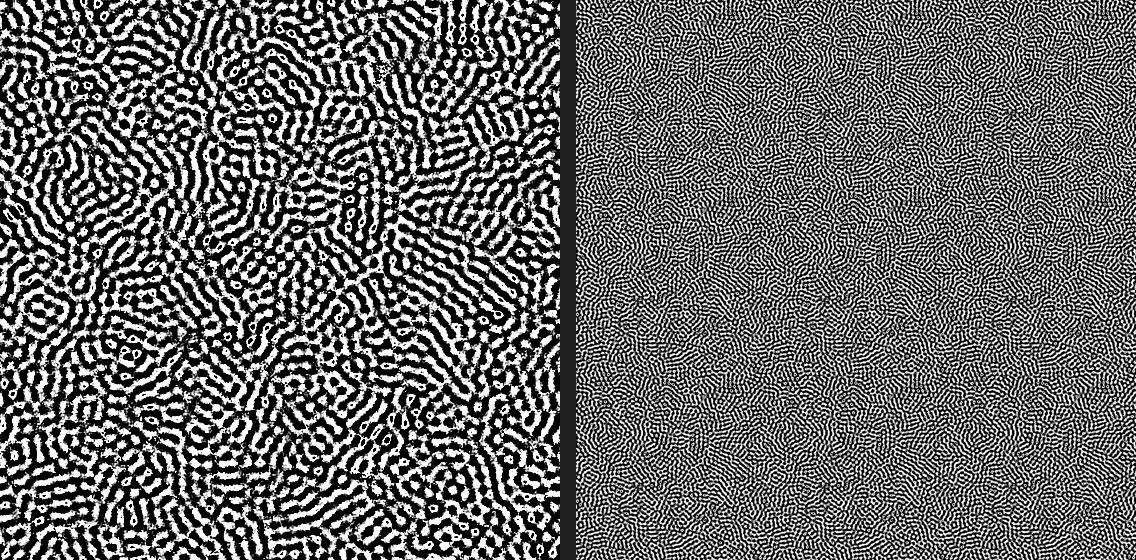
Left: one tile. Right: repeated 3 by 3.
Reproduce this pattern procedurally as a three.js fragment shader.

```glsl
// Black and white labyrinth of short winding stripes and dots with speckled joints, tileable.
varying vec2 vUv;

const float TAU = 6.2831853;
const vec3 INK = vec3(0.008);
const vec3 PAPER = vec3(0.985);
const float KERNEL_CELLS = 20.0;  // wave patches across the canvas
const float STRIPES = 45.0;       // stripe periods across the canvas
const float GRAINS = 240.0;       // fine speckle

vec2 hash2(vec2 p, float seed) {
  vec3 q = fract(vec3(p.xyx + seed * 1.37) * vec3(0.1031, 0.1030, 0.0973));
  q += dot(q, q.yzx + 33.33);
  return fract((q.xx + q.yz) * q.zy);
}

vec2 unitVector(float angle) {
  return vec2(cos(angle), sin(angle));
}

// Slope of one lattice corner, wrapped after the given number of cells
float corner(vec2 cell, vec2 offset, float period) {
  return dot(unitVector(TAU * hash2(mod(cell, period), period).x), offset);
}

// Gradient noise that repeats over the unit square
float gradientNoise(vec2 uv, float period) {
  vec2 p = uv * period;
  vec2 i = floor(p);
  vec2 f = p - i;
  vec2 u = f * f * f * (f * (f * 6.0 - 15.0) + 10.0);
  vec2 e = vec2(1.0, 0.0);
  float low = mix(corner(i, f, period), corner(i + e, f - e, period), u.x);
  float high = mix(corner(i + e.yx, f - e.yx, period),
                   corner(i + e.xx, f - e.xx, period), u.x);
  return mix(low, high, u.y);
}

// Smoothly turning stripe direction
float stripeAngle(vec2 uv) {
  return 5.0 * gradientNoise(uv, 6.0) + 5.0 * gradientNoise(uv, 11.0);
}

// Sums of windowed waves: xy is the aligned wave as a complex number,
// z a wave of the same length whose patches run in random directions
vec3 wavePatches(vec2 uv, float cells, float frequency) {
  vec2 p = uv * cells;
  vec2 home = floor(p);
  vec3 sum = vec3(0.0);
  for (int y = -2; y <= 2; y++) {
    for (int x = -2; x <= 2; x++) {
      vec2 cell = home + vec2(float(x), float(y));
      vec2 id = mod(cell, cells);
      vec2 jitter = hash2(id, 3.0);
      vec2 spin = TAU * hash2(id, 29.0);
      vec2 d = p - cell - jitter;
      float w = max(0.0, 1.0 - 0.25 * dot(d, d));
      vec2 turns = TAU * frequency / cells * d;
      float phase = dot(unitVector(stripeAngle((id + jitter) / cells)), turns);
      float loosePhase = dot(unitVector(spin.x), turns) + spin.y;
      vec2 aligned = unitVector(phase + TAU * hash2(id, 17.0).y);
      sum += w * w * w * vec3(aligned, cos(loosePhase));
    }
  }
  return sum;
}

void main() {
  // Even stripes that fade only where the patches cancel
  vec3 wave = wavePatches(vUv, KERNEL_CELLS, STRIPES);
  float power = dot(wave.xy, wave.xy);
  float strength = sqrt(power / (power + 0.35));
  float stripe = wave.x / sqrt(power + 0.35);

  // The loose wave knots the stripes and cuts them into dots
  float field = stripe + 0.5 * wave.z;

  // Grain roughens edges and breaks up the joints
  float grain = gradientNoise(vUv, GRAINS) * (0.75 + 2.4 * (1.0 - strength));
  float white = smoothstep(-0.42, 0.42, field + grain - 0.22 * strength);

  // Small dark pits in the strongest knots
  white *= 1.0 - smoothstep(1.6, 1.8, field + 0.3 * grain);

  gl_FragColor = vec4(mix(INK, PAPER, white), 1.0);
}
```
